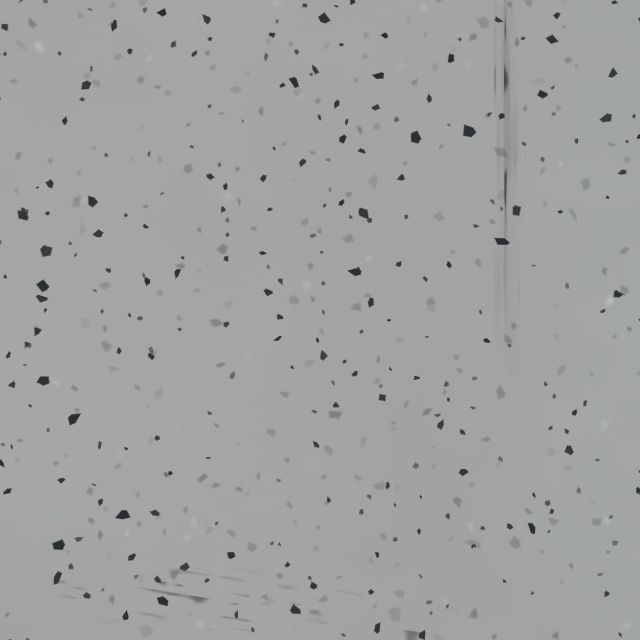
Reproduce this texture procedurally as a Shadertoy shader.

```glsl
// Smooth grey floor sheet with scattered angular dark flecks, faint sunken flecks
// and a few pale blurs. Flecks are convex polygons jittered in grid cells; scuffs
// are stretched noise, one upright band at the right and one sloping along the base.

const vec3 BASE_GREY  = vec3(0.638, 0.646, 0.643);
const vec3 FLECK_DARK = vec3(0.165, 0.175, 0.182);
const vec3 FLECK_PALE = vec3(0.76, 0.775, 0.775);
const vec3 SCUFF_DARK = vec3(0.24, 0.25, 0.255);
const float EDGE_SOFT = 0.0016;   // half width of a fleck edge
const float MOTTLE    = 0.012;    // brightness swing of the ground
const float SCUFF_X   = 0.792;    // centre of the upright scuff
const float TAU       = 6.28319;

vec2 hash2(vec2 p) {
    vec3 q = fract(p.xyx * vec3(0.1031, 0.1030, 0.0973));
    q += dot(q, q.yzx + 33.33);
    return fract((q.xx + q.yz) * q.zy);
}

float noise(vec2 p) {
    vec2 i = floor(p), f = fract(p);
    f = f * f * (3.0 - 2.0 * f);
    float low  = mix(hash2(i).x, hash2(i + vec2(1, 0)).x, f.x);
    float high = mix(hash2(i + vec2(0, 1)).x, hash2(i + vec2(1, 1)).x, f.x);
    return mix(low, high, f.y);
}

// Signed distance to a rough five-sided chip of given radius
float chipDistance(vec2 q, float radius, vec2 id) {
    vec2 shape = hash2(id + 7.3);
    float turn = shape.x * TAU;
    q = mat2(cos(turn), -sin(turn), sin(turn), cos(turn)) * q;
    q.x *= 1.0 + 0.8 * shape.y;
    float d = -1.0;
    for (int k = 0; k < 5; k++) {
        vec2 r = hash2(id + 13.7 * float(k + 1));
        float a = (float(k) + 0.7 * r.x) * TAU / 5.0;
        d = max(d, dot(q, vec2(cos(a), sin(a))) - radius * mix(0.6, 1.15, r.y));
    }
    return d;
}

// Coverage of one layer of chips; opacity varies per chip within the given range
float chipLayer(vec2 p, float cells, float density, vec2 radii, vec2 opacity,
                float soft, float seed) {
    vec2 cell = floor(p * cells);
    float cover = 0.0;
    for (int y = -1; y <= 1; y++)
    for (int x = -1; x <= 1; x++) {
        vec2 c = cell + vec2(x, y);
        vec2 id = c + seed;
        vec2 center = (c + hash2(id)) / cells;
        vec2 pick = hash2(id + 41.9);
        float crowd = 0.45 + 1.1 * noise(center * 5.0 + seed);
        if (pick.x > density * crowd) continue;
        float radius = mix(radii.x, radii.y, pick.y * pick.y);
        float strength = mix(opacity.x, opacity.y, hash2(id + 83.1).x);
        float d = chipDistance(p - center, radius, id);
        cover = max(cover, strength * (1.0 - smoothstep(-soft, soft, d)));
    }
    return cover;
}

// Fine upright scratches, faint along the band with a few dark slivers
float uprightScuff(vec2 p) {
    float off = p.x - SCUFF_X - 0.012 * (noise(vec2(p.y * 5.0, 3.0)) - 0.5);
    float band = exp(-off * off / 0.00028) * smoothstep(0.38, 0.6, p.y);
    float streak = noise(vec2(p.x * 190.0, p.y * 9.0));
    float breaks = noise(vec2(p.x * 60.0, p.y * 24.0) + 17.0);
    float haze = 0.22 * smoothstep(0.35, 0.9, streak) * (0.4 + 0.6 * breaks);
    float sliver = 0.75 * smoothstep(0.72, 0.9, streak) * smoothstep(0.58, 0.78, breaks);
    return band * (0.05 + haze + sliver);
}

// Broken marks drifting down to the right near the lower edge
float baseScuff(vec2 p) {
    float h = p.y + 0.16 * p.x - 0.115;
    float band = exp(-h * h / 0.0012) * smoothstep(0.04, 0.15, p.x)
               * (1.0 - smoothstep(0.6, 0.8, p.x));
    float streak = noise(vec2(p.x * 22.0, h * 130.0) + 5.0);
    float breaks = noise(p * 45.0 + 29.0);
    return band * 0.6 * smoothstep(0.66, 0.92, streak) * smoothstep(0.35, 0.75, breaks);
}

void mainImage(out vec4 fragColor, in vec2 fragCoord) {
    vec2 p = fragCoord / iResolution.y;

    // Ground: broad cloudiness and a cooler tint toward the right
    float cloud = 0.65 * noise(p * 3.0) + 0.25 * noise(p * 14.0) + 0.1 * noise(p * 90.0);
    vec3 color = BASE_GREY + MOTTLE * (2.0 * cloud - 1.0);
    color += vec3(-0.006, 0.0, 0.003) * (p.x - 0.5);

    // Pale blurs and faint flecks lie below the surface
    float pale = chipLayer(p, 10.0, 0.32, vec2(0.004, 0.010), vec2(0.15, 0.65), 0.006, 211.0);
    color = mix(color, FLECK_PALE, pale);
    float faint = chipLayer(p, 21.0, 0.45, vec2(0.004, 0.010), vec2(0.06, 0.30), 0.0028, 307.0);
    color = mix(color, FLECK_DARK, faint);

    // Scuffs
    color = mix(color, SCUFF_DARK, clamp(uprightScuff(p) + baseScuff(p), 0.0, 0.9));

    // Sharp dark flecks, large then small
    float large = chipLayer(p, 15.0, 0.50, vec2(0.0048, 0.0105), vec2(0.85, 1.0), EDGE_SOFT, 101.0);
    float small = chipLayer(p, 23.0, 0.27, vec2(0.0030, 0.0052), vec2(0.45, 0.95), EDGE_SOFT, 503.0);
    color = mix(color, FLECK_DARK, max(large, small));

    fragColor = vec4(color, 1.0);
}
```
